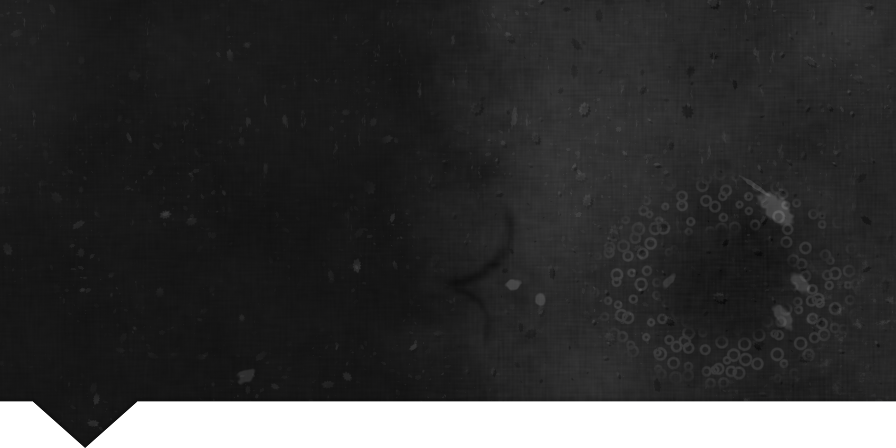
Reproduce this texture procedurally as a WebGL 2 fragment shader.

```glsl
#version 300 es
precision highp float;
// Worn charcoal panel with a downward pointer over a white footer.
// Broad soft glows set the tone; gradient noise adds grime and weave, while
// jittered cells scatter chips and bubbles around a dark stain.
uniform vec2 u_resolution;
out vec4 outColor;

const vec3 WHITE = vec3(1.0);
const vec3 TINT = vec3(1.0, 1.0, 1.005);
const float PANEL_BOTTOM = 0.104;
const float POINTER_X = 0.19;
const float POINTER_SLOPE = 1.125;
const float DARK_TONE = 0.084;
const float LIGHT_TONE = 0.15;
const float GRIME = 0.032;
const float WEAVE = 0.022;
const vec2 STAIN = vec2(1.62, 0.37);
const vec2 STAIN_SIZE = vec2(0.20, 0.16);
const float BUBBLE_CELLS = 34.0;

vec2 hash2(vec2 p) {
  vec3 q = fract(vec3(p.xyx) * vec3(0.1031, 0.1030, 0.0973));
  q += dot(q, q.yzx + 33.33);
  return fract((q.xx + q.yz) * q.zy);
}

float corner(vec2 cell, vec2 f, vec2 o) {
  return dot(hash2(cell + o) * 2.0 - 1.0, f - o);
}

float gradNoise(vec2 p) {
  p += 100.0;
  vec2 i = floor(p), f = p - i;
  vec2 u = f * f * f * (f * (f * 6.0 - 15.0) + 10.0);
  vec2 e = vec2(1.0, 0.0);
  return mix(mix(corner(i, f, e.yy), corner(i, f, e.xy), u.x),
             mix(corner(i, f, e.yx), corner(i, f, e.xx), u.x), u.y);
}

float fbm(vec2 p) {
  float sum = 0.0, amp = 1.0;
  for (int i = 0; i < 5; i++) {
    sum += amp * gradNoise(p);
    p = mat2(1.6, 1.2, -1.2, 1.6) * p + 7.3;
    amp *= 0.6;
  }
  return sum;
}

float glow(vec2 p, vec2 c, vec2 size) {
  vec2 q = (p - c) / size;
  return exp(-dot(q, q));
}

vec2 rotate(vec2 p, float a) {
  return mat2(cos(a), -sin(a), sin(a), cos(a)) * p;
}

// Soft-edged ellipse with a ragged outline
float flake(vec2 p, vec2 c, vec2 size, float angle) {
  vec2 q = rotate(p - c, angle) / size;
  float d = length(q) - 1.0 + 0.5 * gradNoise(p * 70.0);
  return 1.0 - smoothstep(-0.25, 0.25, d);
}

// Small tilted chips, mostly tiny with a few larger ones
float chips(vec2 p, float cells, float maxSize) {
  vec2 g = p * cells, base = floor(g);
  float sum = 0.0;
  for (int k = 0; k < 9; k++) {
    vec2 cell = base + vec2(k % 3 - 1, k / 3 - 1);
    vec2 h = hash2(cell + 17.0), s = hash2(cell + 71.0);
    vec2 q = rotate(g - cell - h, s.x * 6.28);
    float r = maxSize * (0.15 + s.y * s.y * s.y);
    float d = length(q * vec2(1.0, 1.2 + h.x)) - r + 0.12 * r * sin(9.0 * atan(q.y, q.x));
    sum = max(sum, (1.0 - smoothstep(-0.05, 0.05, d)) * (0.3 + 0.7 * h.y));
  }
  return sum;
}

// Thin rings, present only in part of the cells
float bubbles(vec2 p) {
  vec2 g = p * BUBBLE_CELLS, base = floor(g);
  float sum = 0.0;
  for (int k = 0; k < 9; k++) {
    vec2 cell = base + vec2(k % 3 - 1, k / 3 - 1);
    vec2 h = hash2(cell + 5.0), s = hash2(cell + 43.0);
    float d = abs(length(g - cell - h) - mix(0.2, 0.42, s.x));
    sum = max(sum, (1.0 - smoothstep(0.03, 0.17, d)) * step(0.3, s.y));
  }
  return sum;
}

// Partial elliptical stroke centred on a heading
float arcStroke(vec2 p, vec2 c, vec2 r, float heading, float width) {
  vec2 q = (p - c) / r;
  float along = dot(normalize(q + 1e-5), vec2(cos(heading), sin(heading)));
  float d = (length(q) - 1.0) * r.y + 0.006 * gradNoise(p * 25.0);
  return exp(-d * d / (width * width)) * smoothstep(0.4, 0.75, along);
}

float panelTone(vec2 p) {
  float cloud = fbm(p * 5.0), fine = fbm(p * 34.0 + 9.0);
  float right = smoothstep(0.86, 1.22, p.x + 0.12 * cloud);

  // Broad light and shade
  float t = mix(DARK_TONE, LIGHT_TONE, right);
  t += 0.045 * glow(p, vec2(1.30, 0.66), vec2(0.22, 0.36));
  t += 0.045 * glow(p, vec2(0.0, 0.86), vec2(0.16, 0.30));
  t += 0.022 * glow(p, vec2(0.55, 0.88), vec2(0.35, 0.2));
  t += 0.05 * glow(p, vec2(1.11, 0.99), vec2(0.05, 0.07));
  t += 0.035 * glow(p, vec2(1.88, 0.93), vec2(0.12, 0.09));
  t += 0.04 * glow(p, vec2(1.33, 0.16), vec2(0.09, 0.07));
  t -= 0.062 * glow(p + 0.04 * cloud, STAIN, STAIN_SIZE);
  t -= 0.03 * glow(p, vec2(1.75, 0.12), vec2(0.2, 0.06));

  // Grime and woven threads
  float threads = gradNoise(p * vec2(14.0, 190.0)) + gradNoise(p * vec2(190.0, 14.0));
  t += (GRIME * cloud + 0.6 * GRIME * fine + WEAVE * threads) * mix(0.45, 1.0, right);

  // Chips with offset shadows, then pale dust and upright scratches
  float patchy = smoothstep(-0.25, 0.4, fbm(p * 4.0 + 31.0));
  t += 0.10 * patchy * chips(p, 17.0, 0.22);
  t -= 0.06 * right * chips(p + vec2(-0.004, 0.006), 17.0, 0.22);
  t += 0.055 * patchy * chips(p + 3.0, 42.0, 0.26);
  float scratch = smoothstep(0.45, 0.7, fbm(p * vec2(38.0, 13.0) + 50.0));
  t += 0.06 * scratch * smoothstep(0.3, 0.8, p.y + 0.2 * cloud);
  t += 0.07 * smoothstep(0.2, 0.7, fine) * glow(p, vec2(1.95, 0.27), vec2(0.16, 0.2));

  // Bubbles gather on the rim of the stain
  float rim = length((p - STAIN) / STAIN_SIZE);
  float crowd = smoothstep(0.65, 0.95, rim) * (1.0 - smoothstep(1.2, 1.6, rim));
  crowd *= smoothstep(-0.5, 0.15, gradNoise(p * 9.0) + 0.25);
  t += 0.085 * crowd * bubbles(p);

  // Curved dark strokes and larger pale flakes
  t -= 0.05 * arcStroke(p, vec2(0.99, 0.49), vec2(0.15, 0.122), -0.55, 0.012);
  t -= 0.035 * arcStroke(p, vec2(1.01, 0.27), vec2(0.08, 0.08), 0.5, 0.008);
  t += 0.15 * flake(p, vec2(1.732, 0.534), vec2(0.046, 0.024), -0.75);
  t += 0.10 * flake(p, vec2(1.685, 0.585), vec2(0.034, 0.005), -0.6);
  t += 0.12 * flake(p, vec2(1.747, 0.294), vec2(0.030, 0.016), -1.0);
  t += 0.12 * flake(p, vec2(1.786, 0.367), vec2(0.026, 0.015), -0.9);
  t += 0.09 * flake(p, vec2(1.492, 0.372), vec2(0.018, 0.009), 0.9);
  t += 0.13 * flake(p, vec2(1.146, 0.365), vec2(0.015, 0.012), 0.3);
  t += 0.12 * flake(p, vec2(1.206, 0.331), vec2(0.012, 0.014), 0.0);
  t += 0.10 * flake(p, vec2(0.550, 0.161), vec2(0.020, 0.014), 0.6);
  return clamp(t, 0.045, 0.38);
}

void main() {
  vec2 p = gl_FragCoord.xy / u_resolution.y;
  float pixel = 1.0 / u_resolution.y;

  // Panel joined with its pointer; negative inside
  float pointer = (abs(p.x - POINTER_X) - p.y * POINTER_SLOPE) / length(vec2(1.0, POINTER_SLOPE));
  float d = min(PANEL_BOTTOM - p.y, pointer);
  float tone = panelTone(p) * mix(0.75, 1.0, smoothstep(0.0, 0.012, -d));
  outColor = vec4(mix(TINT * tone, WHITE, smoothstep(-0.5 * pixel, 0.5 * pixel, d)), 1.0);
}
```
